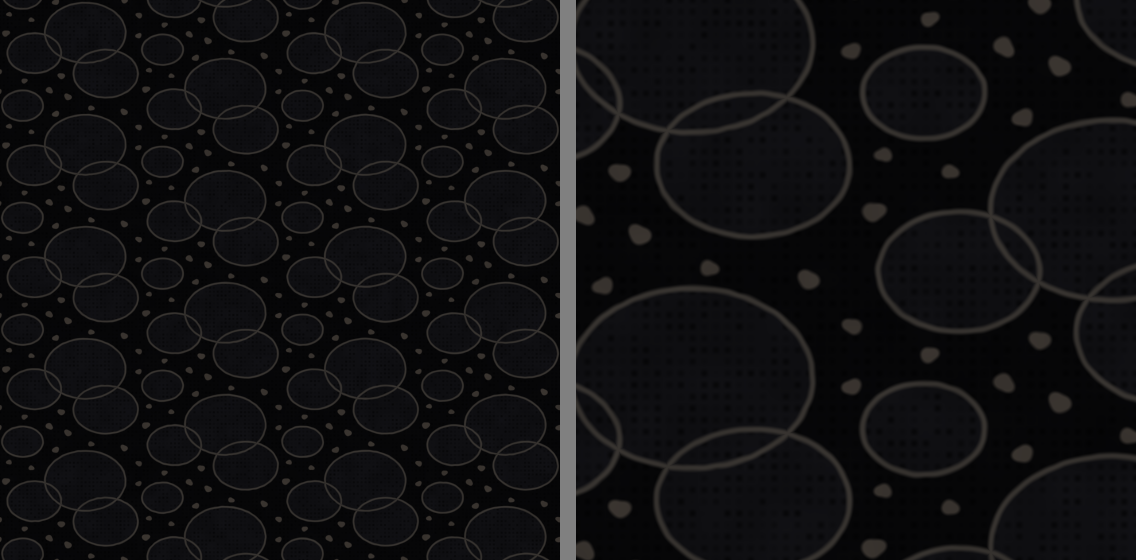
Left, the full canvas; right, a detail of the centre.
Reproduce this pattern procedurally as a Shadertoy shader.

```glsl
const float COLUMNS = 4.0;
const float ROWS = 5.0;
const float CELL_HEIGHT = COLUMNS / ROWS;   // cell width is 1
const float FLATTEN = 1.345;                // ring width over height
const float LINE_HALF = 0.0066;
const float EDGE_SOFTNESS = 0.006;
const float LINE_WOBBLE = 0.003;
const float THREADS = 144.0;
const float PIT_DEPTH = 0.55;
const float MOTTLE_CELLS = 48.0;
const float MOTTLE_DEPTH = 0.25;

const vec3 GROUND = vec3(0.024, 0.024, 0.029);
const vec3 FILL = vec3(0.058, 0.058, 0.070);
const vec3 LINE = vec3(0.212, 0.198, 0.184);
const vec3 PEBBLE = vec3(0.220, 0.200, 0.182);

// Centre (y down) and horizontal radius, in cell widths
const int RING_COUNT = 4;
const vec3 RINGS[RING_COUNT] = vec3[](
    vec3(0.609, 0.234, 0.288), vec3(0.755, 0.526, 0.230),
    vec3(0.245, 0.380, 0.192), vec3(0.161, 0.755, 0.146));

const int PEBBLE_COUNT = 12;
const vec3 PEBBLES[PEBBLE_COUNT] = vec3[](
    vec3(0.042, 0.238, 0.029), vec3(-0.008, 0.510, 0.024),
    vec3(-0.010, 0.655, 0.023), vec3(0.175, 0.578, 0.022),
    vec3(0.438, 0.544, 0.027), vec3(0.352, 0.645, 0.027),
    vec3(0.485, 0.692, 0.028), vec3(0.398, 0.014, 0.026),
    vec3(0.065, 0.102, 0.021), vec3(0.224, 0.142, 0.021),
    vec3(0.651, 0.772, 0.023), vec3(0.887, 0.800, 0.027));

float hash(vec2 p) {
    vec3 q = fract(p.xyx * vec3(0.1031, 0.1030, 0.0973));
    q += dot(q, q.yzx + 33.33);
    return fract((q.x + q.y) * q.z);
}

float wrapNoise(vec2 p, float period) {
    vec2 i = floor(p), f = fract(p);
    f = f * f * (3.0 - 2.0 * f);
    vec2 a = mod(i, period), b = mod(i + 1.0, period);
    return mix(mix(hash(a), hash(vec2(b.x, a.y)), f.x),
               mix(hash(vec2(a.x, b.y)), hash(b), f.x), f.y);
}

// Offset from a centre, wrapped over the vertical repeat
vec2 offsetFrom(vec2 p, vec2 centre) {
    vec2 d = p - centre;
    d.y -= CELL_HEIGHT * round(d.y / CELL_HEIGHT);
    return d;
}

float ellipseDistance(vec2 d, float radius, float flatten) {
    float k = length(d * vec2(1.0, flatten));
    float slope = length(d * vec2(1.0, flatten * flatten)) / max(k, 1e-4);
    return (k - radius) / max(slope, 1.0);
}

float pebbleDistance(vec2 d, float radius, float seed) {
    float tilt = 1.3 * (hash(vec2(seed, 7.0)) - 0.5);
    float c = cos(tilt), s = sin(tilt);
    d = mat2(c, -s, s, c) * d;
    float lump = sin(3.0 * atan(d.y, d.x + 1e-5) + 6.0 * hash(vec2(seed, 3.0)));
    return ellipseDistance(d, radius * (1.0 + 0.08 * lump), 1.3);
}

float coverage(float dist, float softness) {
    return smoothstep(softness, -softness, dist);
}

void mainImage(out vec4 fragColor, in vec2 fragCoord) {
    vec2 uv = fragCoord / iResolution.xy;
    vec2 p = vec2(uv.x, 1.0 - uv.y) * COLUMNS;
    float soft = max(EDGE_SOFTNESS, 0.7 * COLUMNS / iResolution.y);
    float wobble = LINE_WOBBLE * (wrapNoise(uv * THREADS, THREADS) - 0.5);

    // Half-drop columns; the next one can reach over its left edge
    float inside = 1e3, outline = 1e3, pebble = 1e3;
    for (int i = 0; i < 2; i++) {
        float column = floor(p.x) + float(i);
        vec2 local = p - vec2(column, 0.0);
        local.y += 0.5 * CELL_HEIGHT * mod(column, 2.0);
        for (int j = 0; j < RING_COUNT; j++) {
            vec3 ring = RINGS[j];
            float d = ellipseDistance(offsetFrom(local, ring.xy), ring.z, FLATTEN) + wobble;
            inside = min(inside, d);
            outline = min(outline, abs(d) - LINE_HALF);
        }
        for (int j = 0; j < PEBBLE_COUNT; j++) {
            vec3 stone = PEBBLES[j];
            float d = pebbleDistance(offsetFrom(local, stone.xy), stone.z, float(j));
            pebble = min(pebble, d + wobble);
        }
    }

    // Woven cloth: uneven dark pits between threads, plus soft mottling
    vec2 thread = uv * THREADS;
    vec2 gap = 0.5 + 0.5 * cos(6.2831853 * thread);
    float pit = gap.x * gap.y * hash(mod(floor(thread + 0.5), THREADS));
    float mottle = wrapNoise(uv * MOTTLE_CELLS, MOTTLE_CELLS) - 0.5;
    float cloth = (1.0 - PIT_DEPTH * pit) * (1.0 + MOTTLE_DEPTH * mottle);

    vec3 color = mix(GROUND, FILL, coverage(inside, soft)) * cloth;
    float inkShade = 1.0 + 0.4 * MOTTLE_DEPTH * mottle;
    color = mix(color, LINE * inkShade, coverage(outline, soft));
    color = mix(color, PEBBLE * inkShade, coverage(pebble, soft));
    fragColor = vec4(color, 1.0);
}
```
